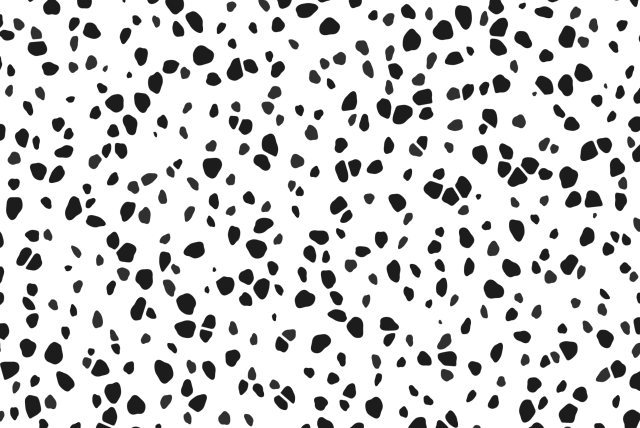
Give the GLSL for this pattern, as a Shadertoy shader.

```glsl
// Scattered dark spots on white: each cell of a jittered cellular grid holds one
// wobbly, mostly upright ellipse, whose sides are flattened where it would come
// too close to the border shared with a neighbouring cell.

#define ROWS 16.5          // cells along the canvas height
#define JITTER 0.74        // spread of the spot centres within a cell
#define GRID_TURN 0.47     // grid rotation that hides its rows, in radians
#define SMALLEST 0.175     // spot radius, in cells
#define SIZE_RANGE 0.215   // added radius of the largest spots
#define STRETCH 0.85       // strongest elongation
#define WOBBLE 0.085       // unevenness of the outline
#define GAP 0.05           // clearance from a cell border
#define EDGE_PIXELS 1.5    // softness of the outline
#define GREY_SHARE 0.5     // part of the small spots drawn lighter

const vec3 PAPER = vec3(1.0);
const vec3 INK = vec3(0.11);
const vec3 SOFT_INK = vec3(0.19);
const float TAU = 6.2831853;

vec3 hash3(vec2 cell, float seed) {
    vec3 p = fract(vec3(cell.xyx + seed) * vec3(0.1031, 0.1030, 0.0973));
    p += dot(p, p.yxz + 33.33);
    return fract((p.xxy + p.yzz) * p.zyx);
}

mat2 rotation(float angle) {
    float c = cos(angle), s = sin(angle);
    return mat2(c, s, -s, c);
}

vec2 spotCentre(vec2 cell) {
    return cell + 0.5 + JITTER * (hash3(cell, 3.7).xy - 0.5);
}

// Smooth maximum, rounds the corner where two outlines meet
float smoothMax(float a, float b, float k) {
    float h = max(k - abs(a - b), 0.0) / k;
    return max(a, b) + h * h * k * 0.25;
}

// Approximate signed distance to an ellipse with a wavy outline
float blobDistance(vec2 p, vec2 axes, vec3 phase) {
    vec2 q = p / axes;
    float k = max(length(q), 0.001);
    float a = atan(q.y, q.x + 1e-5);
    vec3 waves = sin(a * vec3(2.0, 3.0, 5.0) + phase * TAU);
    float outline = 1.0 + WOBBLE * dot(waves, vec3(0.8, 1.0, 0.4));
    return (k - outline) * k / max(length(q / axes), 0.001);
}

// Cell whose spot centre is nearest to p
vec2 owningCell(vec2 p) {
    vec2 base = floor(p), owner = base;
    float nearest = 1e3;
    for (int j = -1; j <= 1; j++)
    for (int i = -1; i <= 1; i++) {
        vec2 cell = base + vec2(i, j);
        float d = distance(p, spotCentre(cell));
        if (d < nearest) { nearest = d; owner = cell; }
    }
    return owner;
}

// Distance from p to the border of its cell
float borderDistance(vec2 p, vec2 owner) {
    vec2 centre = spotCentre(owner);
    float border = 1e3;
    for (int j = -2; j <= 2; j++)
    for (int i = -2; i <= 2; i++) {
        if (i == 0 && j == 0) continue;
        vec2 other = spotCentre(owner + vec2(i, j));
        vec2 middle = 0.5 * (centre + other);
        border = min(border, dot(middle - p, normalize(other - centre)));
    }
    return border;
}

void mainImage(out vec4 fragColor, in vec2 fragCoord) {
    mat2 turn = rotation(GRID_TURN);
    vec2 p = turn * (fragCoord / iResolution.y * ROWS) + 40.0;
    vec2 cell = owningCell(p);
    vec3 shape = hash3(cell, 11.3);
    vec3 look = hash3(cell, 27.9);

    // Size: many small spots, few large ones, rare flecks
    float size = pow(shape.x, 1.6);
    float radius = SMALLEST + SIZE_RANGE * size;
    if (look.z < 0.04) radius *= 0.4;

    // Direction: mostly upright, some larger spots lie on their side
    float lean = 2.0 * shape.y - 1.0;
    float tilt = 0.75 * lean;
    if (size > 0.3 && look.x < 0.3) tilt += 0.25 * TAU;
    float aspect = 1.08 + STRETCH * shape.z * (1.0 - 0.6 * size);
    vec2 axes = radius * vec2(inversesqrt(aspect), sqrt(aspect));

    // Outline, in upright canvas directions
    vec2 local = rotation(tilt) * (transpose(turn) * (p - spotCentre(cell)));
    float blob = blobDistance(local, axes, hash3(cell, 51.1));
    float d = smoothMax(blob, GAP - borderDistance(p, cell), 0.06);

    // Colour
    bool soft = size < 0.45 && look.y < GREY_SHARE;
    vec3 ink = soft ? SOFT_INK : INK;
    float edge = 0.5 * EDGE_PIXELS * ROWS / iResolution.y;
    float cover = 1.0 - smoothstep(-edge, edge, d);
    fragColor = vec4(mix(PAPER, ink, cover), 1.0);
}
```
